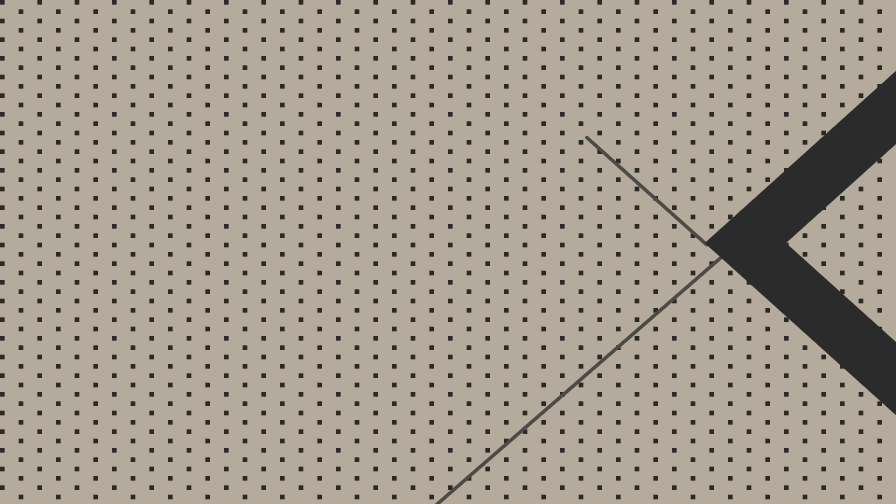
A Shadertoy shader for this background:

```glsl
#define ROWS 27.0
#define DOT_HALF 0.125
#define LINE_HALF 0.095
#define CHEVRON_TIP vec2(37.75, 13.98)
#define CHEVRON_WIDTH 4.36
#define CHEVRON_SLOPE 0.9
#define PAPER vec3(0.706, 0.671, 0.612)
#define DOT_INK vec3(0.16, 0.16, 0.15)
#define LINE_INK vec3(0.30, 0.29, 0.27)
#define CHEVRON_INK vec3(0.17, 0.17, 0.168)

// Soft coverage of a shape from its signed distance
float cover(float dist, float px) {
    return clamp(0.5 - dist / px, 0.0, 1.0);
}

float segmentDistance(vec2 p, vec2 a, vec2 b) {
    vec2 ap = p - a, ab = b - a;
    return length(ap - ab * clamp(dot(ap, ab) / dot(ab, ab), 0.0, 1.0));
}

// Square dots, every second column shifted by half a cell
float dotGrid(vec2 p, float px) {
    p += vec2(-DOT_HALF, DOT_HALF);
    float column = floor(p.x + 0.5);
    float shift = 0.5 * mod(column, 2.0);
    vec2 offset = vec2(p.x - column, fract(p.y + shift + 0.5) - 0.5);
    vec2 edge = abs(offset) - DOT_HALF;
    return cover(edge.x, px) * cover(edge.y, px);
}

// Band of constant horizontal width, folded about the tip's height
float chevronDistance(vec2 p) {
    vec2 q = p - CHEVRON_TIP;
    float across = q.x - abs(q.y) / CHEVRON_SLOPE;
    float halfWidth = 0.5 * CHEVRON_WIDTH;
    float scale = CHEVRON_SLOPE / length(vec2(1.0, CHEVRON_SLOPE));
    return (abs(across - halfWidth) - halfWidth) * scale;
}

void mainImage(out vec4 fragColor, in vec2 fragCoord) {
    // Grid cells as units, origin at the lower left
    float px = ROWS / iResolution.y;
    vec2 p = fragCoord * px;

    vec3 color = mix(PAPER, DOT_INK, dotGrid(p, px));

    // Thin diagonals
    float upper = segmentDistance(p, vec2(31.44, 19.63), vec2(37.87, 13.88));
    float lower = segmentDistance(p, vec2(23.12, -0.27), vec2(38.75, 13.31));
    color = mix(color, LINE_INK, cover(min(upper, lower) - LINE_HALF, px));

    // Heavy chevron on top
    color = mix(color, CHEVRON_INK, cover(chevronDistance(p), px));

    fragColor = vec4(color, 1.0);
}
```
